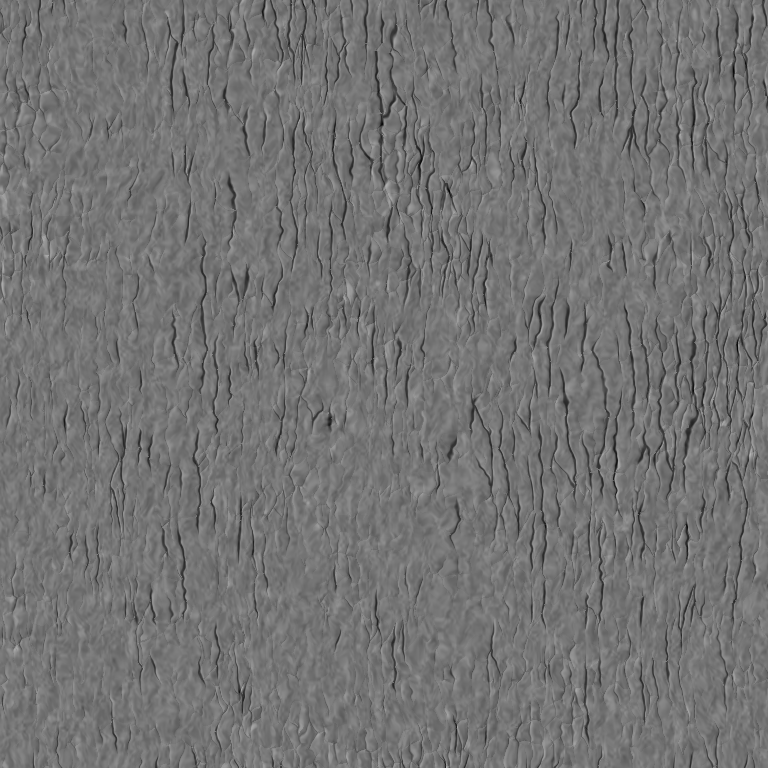
Reproduce this texture map procedurally as a WebGL 1 fragment shader.

```glsl
precision highp float;
uniform vec2 u_resolution;

const float BASE_TONE = 0.458;
const vec2 PLATE_CELLS = vec2(54.0, 15.0);    // long vertical plates
const vec2 CHIP_CELLS = vec2(74.0, 36.0);     // small broken chips
const vec2 POINT_JITTER = vec2(0.55, 0.9);
const float PLATE_GAP = 0.0014;               // half widths of open cracks
const float CHIP_GAP = 0.0009;
const float PLATE_DEPTH = 0.25;
const float CHIP_DEPTH = 0.16;
const float GAP_SOFTNESS = 0.0010;
const float RIM_WIDTH = 0.0055;
const float RIM_LIGHT = 0.10;
const vec2 LIGHT_DIR = vec2(-0.8, 0.6);
const float FLAKE_CONTRAST = 0.055;
const float RELIEF_CONTRAST = 0.12;
const vec2 RELIEF_SHIFT = vec2(0.0026, -0.003);
const float STREAK_CONTRAST = 0.045;
const float GRAIN_CONTRAST = 0.09;
const float FLECK_LIGHT = 0.11;

float hash(vec2 p) {
  return fract(sin(dot(p, vec2(127.1, 311.7))) * 43758.5453);
}

float noise(vec2 p) {
  vec2 i = floor(p), f = fract(p);
  f = f * f * (3.0 - 2.0 * f);
  return mix(mix(hash(i), hash(i + vec2(1.0, 0.0)), f.x),
             mix(hash(i + vec2(0.0, 1.0)), hash(i + 1.0), f.x), f.y);
}

vec2 cellPoint(vec2 id) {
  return 0.5 + POINT_JITTER * (vec2(hash(id), hash(id + 53.7)) - 0.5);
}

// Stretched Voronoi: x = distance to edge, yz = edge normal, w = cell random
vec4 flakes(vec2 p, vec2 cells) {
  vec2 q = p * cells, base = floor(q), f = fract(q);
  vec2 nearest = vec2(0.0), nearestId = base;
  float best = 1e3;
  for (int j = -1; j <= 1; j++) {
    for (int i = -1; i <= 1; i++) {
      vec2 o = vec2(float(i), float(j));
      vec2 r = o + cellPoint(base + o) - f;
      if (dot(r, r) < best) {
        best = dot(r, r);
        nearest = r;
        nearestId = base + o;
      }
    }
  }
  float edge = 1e3;
  vec2 normal = vec2(1.0, 0.0);
  for (int j = -2; j <= 2; j++) {
    for (int i = -2; i <= 2; i++) {
      vec2 o = vec2(float(i), float(j));
      vec2 r = o + cellPoint(base + o) - f;
      vec2 gap = r - nearest;
      if (dot(gap, gap) > 1e-4) {
        vec2 dir = normalize(gap), grad = dir * cells;
        float d = dot(0.5 * (r + nearest), dir) / length(grad);
        if (d < edge) {
          edge = d;
          normal = normalize(grad);
        }
      }
    }
  }
  return vec4(edge, normal, hash(nearestId + 9.1));
}

// Shading of one flake layer: dark gaps and lit rims
float flakeShade(vec4 flake, float open, float gap, float depth) {
  float soft = max(GAP_SOFTNESS, 0.6 / u_resolution.y);
  float halfWidth = mix(-soft, gap, open);
  float crack = 1.0 - smoothstep(halfWidth - soft, halfWidth + soft, flake.x);
  float rim = 1.0 - smoothstep(0.001, RIM_WIDTH, flake.x);
  float light = RIM_LIGHT * rim * open * (dot(flake.yz, LIGHT_DIR) + 0.2);
  return light * (1.0 - crack) - depth * crack * (0.4 + 0.6 * open);
}

// Small raised lumps lit from one side
float relief(vec2 p, vec2 scale) {
  return noise(p * scale) - noise((p + RELIEF_SHIFT) * scale);
}

void main() {
  vec2 p = gl_FragCoord.xy / u_resolution.y;

  // Wavering of the wood fibres, from broad to ragged
  vec2 w = p;
  w.x += 0.024 * (noise(p * vec2(11.0, 6.0)) - 0.5);
  w.x += 0.007 * (noise(p * vec2(55.0, 40.0) + 5.0) - 0.5);
  w.x += 0.0035 * (noise(p * vec2(120.0, 130.0) + 15.0) - 0.5);
  w.y += 0.014 * (noise(p * vec2(75.0, 30.0) + 31.0) - 0.5);

  // Regions of weathering
  float worn = smoothstep(0.1, 0.9, noise(p * vec2(6.0, 3.5) + 3.7));
  float chipped = smoothstep(0.2, 0.9, 0.6 * noise(p * vec2(5.0, 4.0) + 41.2)
      + 0.4 * noise(p * vec2(14.0, 11.0) + 8.6));

  // Long plates and small chips
  vec4 plate = flakes(w, PLATE_CELLS);
  vec4 chip = flakes(w + 7.0, CHIP_CELLS);
  float plateOpen = smoothstep(0.36, 0.76,
      0.75 * noise(w * vec2(58.0, 24.0) + 11.0) + 0.27 * worn);
  float chipOpen = smoothstep(0.30, 0.80,
      0.65 * noise(w * vec2(75.0, 42.0) + 23.0) + 0.32 * chipped);
  plateOpen *= mix(0.2, 1.0, smoothstep(0.7, 0.97, abs(plate.y)));
  chipOpen *= mix(0.5, 1.0, smoothstep(0.5, 0.95, abs(chip.y)));

  float tone = BASE_TONE;
  tone += flakeShade(plate, plateOpen, PLATE_GAP, PLATE_DEPTH);
  tone += flakeShade(chip, chipOpen, CHIP_GAP, CHIP_DEPTH);
  tone += FLAKE_CONTRAST * (chip.w - 0.5) * (0.3 + 0.7 * chipped);

  // Lumps, fibre streaks, fine grain and pale flecks
  tone += RELIEF_CONTRAST * relief(w, vec2(125.0, 60.0));
  tone += STREAK_CONTRAST * (noise(w * vec2(190.0, 50.0)) - 0.5);
  tone += GRAIN_CONTRAST * (noise(w * vec2(310.0, 190.0) + 3.0) - 0.5);
  float fleck = smoothstep(0.72, 0.95, noise(w * vec2(115.0, 58.0) + 71.0));
  tone += FLECK_LIGHT * fleck * (0.25 + 0.75 * chipped);

  gl_FragColor = vec4(vec3(clamp(tone, 0.0, 1.0)), 1.0);
}
```
